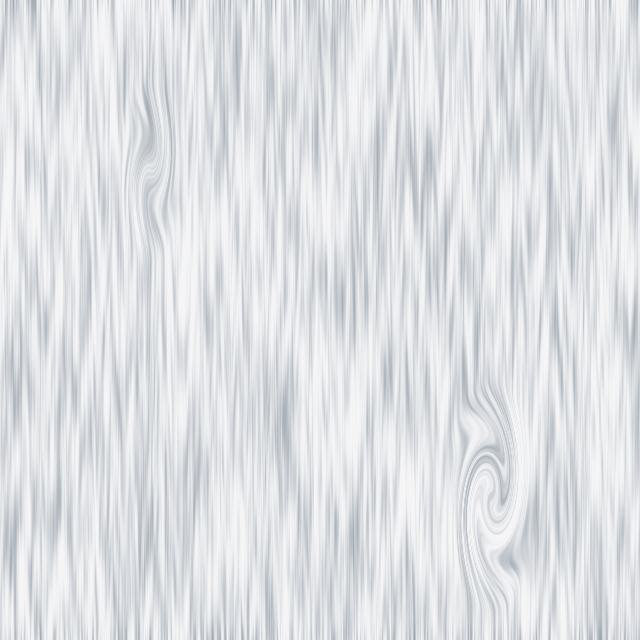
Reproduce this texture procedurally as a Shadertoy shader.

```glsl
// Pale blue-grey vertical fibres with two twirled knots.

// Random unit gradient for a lattice cell
vec2 gradientAt(vec2 cell) {
    vec3 h = fract(cell.xyx * vec3(0.1031, 0.1030, 0.0973));
    h += dot(h, h.yzx + 33.33);
    float angle = 6.2832 * fract((h.x + h.y) * h.z);
    return vec2(cos(angle), sin(angle));
}

float gradientNoise(vec2 p) {
    vec2 i = floor(p), f = p - i;
    vec2 w = f * f * f * (f * (f * 6.0 - 15.0) + 10.0);
    vec2 e = vec2(1.0, 0.0);
    float bottom = mix(dot(gradientAt(i), f),
                       dot(gradientAt(i + e.xy), f - e.xy), w.x);
    float top = mix(dot(gradientAt(i + e.yx), f - e.yx),
                    dot(gradientAt(i + e.xx), f - e.xx), w.x);
    return mix(bottom, top, w.y);
}

// Stretched noise; each column slides along its length so ends do not line up
float fibres(vec2 uv, vec2 frequency, float seed) {
    vec2 p = uv * frequency + seed;
    p.y += 3.0 * gradientNoise(vec2(p.x * 0.43, seed + 0.5));
    return 4.5 * gradientNoise(p);
}

// Clockwise twirl inside an ellipse, with longer strands near its centre
vec2 twirl(vec2 uv, vec2 centre, vec2 radii, float turn) {
    vec2 p = (uv - centre) / radii;
    float r = min(length(p), 1.0);
    float angle = turn * (1.0 - r) * (1.0 - r);
    float c = cos(angle), s = sin(angle);
    p = vec2(c * p.x - s * p.y, s * p.x + c * p.y);
    if (r < 1.0) p.y *= mix(0.5, 1.0, smoothstep(0.0, 1.0, r));
    return centre + p * radii;
}

void mainImage(out vec4 fragColor, in vec2 fragCoord) {
    vec2 uv = fragCoord / iResolution.xy;
    float border = smoothstep(0.465, 0.5, abs(uv.y - 0.5));

    // Knots
    vec2 grain = twirl(uv, vec2(0.235, 0.733), vec2(0.058, 0.145), 1.9);
    grain = twirl(grain, vec2(0.768, 0.225), vec2(0.076, 0.185), 4.8);

    // Fibres from broad patches down to hairlines, stronger at the borders
    float shade = 0.40 * fibres(grain, vec2(14.0, 4.5), 11.3)
                + 0.45 * fibres(grain, vec2(52.0, 8.0), 37.7)
                + 0.62 * fibres(grain, vec2(104.0, 9.5), 71.1)
                + (0.45 + 0.5 * border) * fibres(grain, vec2(247.0, 7.0), 93.6);
    shade += 0.25 * border;

    // Tone: soft shoulder towards white, longer tail into slate
    vec3 paleGrey = vec3(0.96, 0.96, 0.965);
    vec3 slate = vec3(0.61, 0.645, 0.68);
    vec3 color = mix(paleGrey, slate, smoothstep(-2.0, 4.6, shade));
    fragColor = vec4(color, 1.0);
}
```
